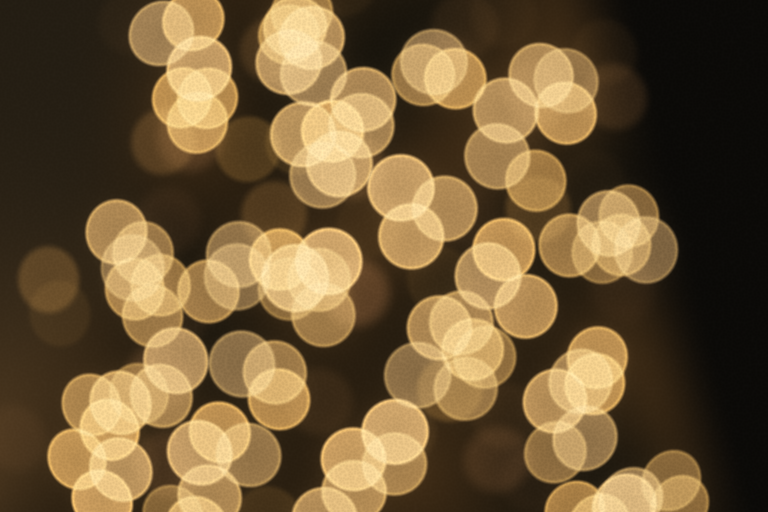
Give the GLSL for this background, as a Shadertoy shader.

```glsl
// Warm out-of-focus lights: overlapping translucent discs with thin bright rims,
// scattered in small clusters over a dark tapering shape. Faint blurred discs lie
// behind, layered sines tint the backdrop and cellular noise grains the light.

vec2 hash2(float n) {
    vec3 q = fract(n * vec3(0.1031, 0.1030, 0.0973));
    q += dot(q, q.yzx + 33.33);
    return fract((q.xx + q.yz) * q.zy);
}

// Distance to the nearest of one jittered point per cell
float cellular(vec2 p) {
    vec2 cell = floor(p);
    float nearest = 2.0;
    for (int y = -1; y <= 1; y++)
    for (int x = -1; x <= 1; x++) {
        vec2 c = cell + vec2(x, y);
        nearest = min(nearest, length(c + hash2(c.x + 311.0 * c.y + 900.0) - p));
    }
    return nearest;
}

// Left and right limits of the lit shape at height y
vec2 litSpan(float y) {
    float low = 1.0 - clamp(y, 0.0, 1.0);
    return vec2(0.31 - 0.26 * low * low, 1.17 + 0.24 * low);
}

vec2 placeInSpan(vec2 uv) {
    float y = mix(-0.03, 1.03, uv.y);
    vec2 span = litSpan(y);
    return vec2(mix(span.x, span.y, uv.x), y);
}

// Adds one lens disc, squeezed slightly towards the corners of the frame
vec3 addDisc(vec3 col, vec2 p, vec2 centre, float radius, float blur, vec3 light, float rimGain) {
    vec2 d = p - centre;
    vec2 axis = centre - vec2(0.75, 0.5);
    d += 0.2 * axis * dot(d, axis);
    float r = length(d);
    float body = 1.0 - smoothstep(radius - blur, radius + blur, r);
    float rimOffset = (r - radius + 0.004) / 0.0032;
    float rim = rimGain * exp(-rimOffset * rimOffset);
    float halo = 0.05 * exp(-max(r - radius, 0.0) / 0.014);
    vec3 added = light * (body * (0.92 + 0.1 * r / radius) + halo)
               + light.r * vec3(0.24, 0.20, 0.08) * rim;
    return col + added * max(1.0 - col / vec3(1.0, 0.91, 0.73), 0.0);
}

vec3 backdrop(vec2 p) {
    vec2 span = litSpan(p.y);
    float inside = smoothstep(span.x - 0.2, span.x + 0.15, p.x)
                 * (1.0 - smoothstep(span.y - 0.1, span.y + 0.07, p.x));
    float waves = 0.5 + 0.25 * sin(p.x * 9.0 + 2.0 * sin(p.y * 5.0))
                      + 0.25 * sin(p.y * 11.0 - 2.0 * sin(p.x * 6.0 + 1.0));
    vec3 room = mix(vec3(0.14, 0.115, 0.075), vec3(0.045, 0.04, 0.03),
                    smoothstep(0.2, 1.3, p.x));
    room += vec3(0.17, 0.11, 0.05) * exp(-5.0 * dot(p, p));
    vec3 lit = mix(vec3(0.09, 0.075, 0.045), vec3(0.23, 0.16, 0.08), waves);
    return mix(room, lit, inside);
}

void mainImage(out vec4 fragColor, in vec2 fragCoord) {
    vec2 p = fragCoord / iResolution.y;
    vec3 base = backdrop(p);
    vec3 col = base;

    // Faint, softer discs far behind
    for (int i = 0; i < 46; i++) {
        float id = float(i);
        vec2 h = hash2(id * 5.7 + 3.0);
        vec2 uv = fract(id * vec2(0.7549, 0.5698) + 0.2 * h);
        vec2 centre = placeInSpan(vec2(mix(-0.14, 1.02, uv.x), uv.y));
        vec3 tint = mix(vec3(1.0, 0.70, 0.28), vec3(1.0, 0.62, 0.42), h.y);
        col = addDisc(col, p, centre, 0.064, 0.006 + 0.018 * h.y,
                      tint * mix(0.03, 0.22, h.x * h.x), 0.15);
    }

    // Bright discs in clusters of three, each about a radius apart
    for (int i = 0; i < 32; i++) {
        float id = float(i);
        vec2 h = hash2(id * 9.3 + 41.0);
        vec2 centre = placeInSpan(fract(id * vec2(0.7549, 0.5698) + 0.37 + 0.16 * h));
        float angle = 6.2832 * h.x;
        for (int k = 0; k < 3; k++) {
            vec2 v = hash2(id * 13.7 + float(k) * 4.1 + 207.0);
            float strength = mix(0.34, 0.82, pow(0.5 * (h.y + v.x), 1.2));
            vec3 tint = mix(vec3(1.0, 0.73, 0.38), vec3(1.0, 0.79, 0.52), v.y);
            col = addDisc(col, p, centre, mix(0.061, 0.067, v.y), 0.004,
                          tint * strength, 1.0);
            angle += 1.0 + 1.8 * v.x;
            centre += mix(0.045, 0.105, v.y) * vec2(cos(angle), sin(angle));
        }
    }

    // Fine grain, strongest inside the lights
    float grain = cellular(p * 170.0) - 0.45;
    col += grain * (0.012 + 0.09 * (col - base));
    fragColor = vec4(clamp(col, 0.0, 1.0), 1.0);
}
```
